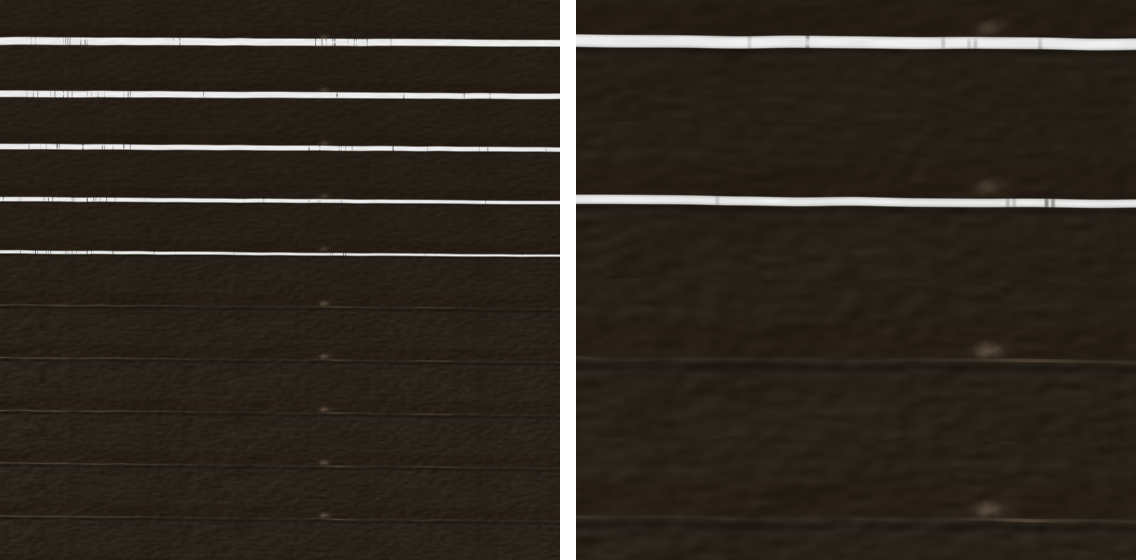
Left: the whole. Right: its middle third, enlarged.
Write a WebGL 1 fragment shader that draws this texture.

```glsl
precision highp float;
// Dark grained boards in ten rows: five tapering white stripes above five faint worn seams.

uniform vec2 u_resolution;

// Layout, in canvas heights measured down from the top edge
const float FIRST_LINE = 0.0730;
const float PITCH = 0.0942;
const float TILT = 0.0042;         // drop of the first line across the canvas
const float FAN = 0.0007;          // extra drop gained by each row
const float BRIGHT_ROWS = 5.0;
const float STRIPE_HALF = 0.0071;  // half width of the first stripe
const float STRIPE_SHRINK = 0.0010;
const float STRIPE_TAPER = 0.0010;
const float SEAM_HALF = 0.0010;
const vec2 KNOT_POS = vec2(0.579, -0.0095);

const vec3 BOARD_DARK = vec3(0.125, 0.098, 0.070);
const vec3 BOARD_LIGHT = vec3(0.185, 0.155, 0.125);
const vec3 STRIPE_WHITE = vec3(0.945, 0.945, 0.945);
const vec3 STRIPE_GREY = vec3(0.75, 0.75, 0.74);
const vec3 SEAM_BROWN = vec3(0.35, 0.30, 0.245);
const vec3 KNOT_BROWN = vec3(0.38, 0.32, 0.27);

float hash(vec2 p) {
  vec3 q = fract(vec3(p.xyx) * 0.1031);
  q += dot(q, q.yzx + 33.33);
  return fract((q.x + q.y) * q.z);
}

float noise(vec2 p) {
  vec2 cell = floor(p);
  vec2 f = fract(p);
  f = f * f * (3.0 - 2.0 * f);
  float low = mix(hash(cell), hash(cell + vec2(1.0, 0.0)), f.x);
  float high = mix(hash(cell + vec2(0.0, 1.0)), hash(cell + vec2(1.0, 1.0)), f.x);
  return mix(low, high, f.y);
}

// Difference of two shifted samples, lit like a shallow relief
float relief(vec2 p) {
  return noise(p) - noise(p + vec2(0.5, 0.8));
}

// Soft bump of radius r around c
float bump(float x, float c, float r) {
  float d = (x - c) / r;
  return exp(-d * d);
}

// Board surface: one grain shared by every row, plus some unique to each
vec3 boardColor(vec2 local, float row, float lower) {
  vec2 unique = local + vec2(0.0, 3.0 + row * 0.7);
  float grain = 0.55 * relief(local * vec2(95.0, 210.0) + 40.0)
              + 0.40 * relief(unique * vec2(110.0, 230.0))
              + 0.30 * (noise(unique * vec2(190.0, 300.0)) - 0.5);
  float patches = noise(local * vec2(14.0, 30.0) + 9.0) - 0.5;
  float gouge = relief(local * vec2(55.0, 75.0) + 70.0);
  float leftWear = 0.35 + bump(local.x, 0.04, 0.06) + 0.5 * bump(local.x, 0.38, 0.09);
  float tone = 0.34 + 0.24 * lower + (0.55 + 0.25 * lower) * grain
             + 0.22 * patches + 0.45 * lower * leftWear * gouge;
  vec3 color = mix(BOARD_DARK, BOARD_LIGHT, tone);
  // Browner, darker strip just above each line
  float strip = smoothstep(-0.028, -0.018, local.y) * (1.0 - smoothstep(-0.004, 0.0, local.y));
  return color * mix(vec3(1.0), vec3(0.95, 0.91, 0.84), strip);
}

// Hairline scratches, clustered near the left and just past the centre
float scratches(float x, float row) {
  float u = x * 260.0;
  float id = floor(u);
  float density = 0.03 + 0.28 * bump(x, 0.13, 0.08) + 0.25 * bump(x, 0.59, 0.04);
  float present = step(1.0 - density, hash(vec2(id, row + 21.0)));
  float depth = 0.15 + 0.45 * hash(vec2(id, row + 51.0));
  return present * depth * smoothstep(0.5, 0.1, abs(fract(u) - 0.5));
}

void main() {
  vec2 uv = gl_FragCoord.xy / u_resolution;
  float pixel = 1.0 / u_resolution.y;
  float down = 1.0 - uv.y;

  // Row index and offset below the nearest line, following the fanned tilt
  float pitch = PITCH + FAN * uv.x;
  float along = (down - FIRST_LINE - TILT * uv.x) / pitch;
  float row = floor(along + 0.5);
  vec2 local = vec2(uv.x, (along - row) * pitch);
  float lower = smoothstep(2.0, 7.0, along);
  float bright = 1.0 - step(BRIGHT_ROWS - 0.5, row);

  vec3 color = boardColor(local, row, lower);

  // Small pale knot and its smudge, in the same place on every row
  vec2 knot = (local - KNOT_POS - vec2(0.0, 0.003 * (1.0 - bright))) / vec2(0.0075, 0.0042);
  knot += 0.6 * (vec2(noise(local * 260.0), noise(local * 260.0 + 17.0)) - 0.5);
  color = mix(color, KNOT_BROWN, exp(-dot(knot, knot)) * mix(0.8, 0.5, bright));

  float wobble = (noise(vec2(uv.x * 28.0, row * 5.0)) - 0.5) * 0.0016;
  float line = local.y + wobble;

  // Worn seam with a shadow beneath, broken along its length
  float wear = 0.18 + 0.55 * (1.0 - smoothstep(0.12, 0.40, uv.x))
             + 0.6 * bump(uv.x, 0.60, 0.035) + 0.5 * bump(uv.x, 0.77, 0.045);
  wear *= 0.45 + 0.8 * noise(vec2(uv.x * 45.0, 4.0 + row * 0.3));
  float seam = 1.0 - smoothstep(SEAM_HALF - pixel, SEAM_HALF + pixel, abs(line));
  float shadow = bump(line, 0.0045, 0.0022);
  color *= 1.0 - 0.22 * shadow;
  color = mix(color, SEAM_BROWN, clamp(seam * wear, 0.0, 1.0) * (1.0 - bright));

  // White stripe with grey rims, scratches and slight unevenness
  float halfWidth = STRIPE_HALF - STRIPE_SHRINK * row - STRIPE_TAPER * uv.x;
  float edge = abs(local.y + 0.5 * wobble) - halfWidth;
  float stripe = 1.0 - smoothstep(-pixel, pixel, edge);
  float rim = smoothstep(-0.0022, 0.0, edge);
  float stain = 0.25 * noise(vec2(uv.x * 60.0, local.y * 300.0 + row * 9.0));
  vec3 paint = mix(STRIPE_WHITE, STRIPE_GREY, clamp(0.6 * rim + stain, 0.0, 1.0));
  paint *= 1.0 - scratches(uv.x, row) * noise(vec2(uv.x * 80.0, local.y * 220.0 + row));
  color = mix(color, paint, stripe * bright);

  gl_FragColor = vec4(color, 1.0);
}
```
